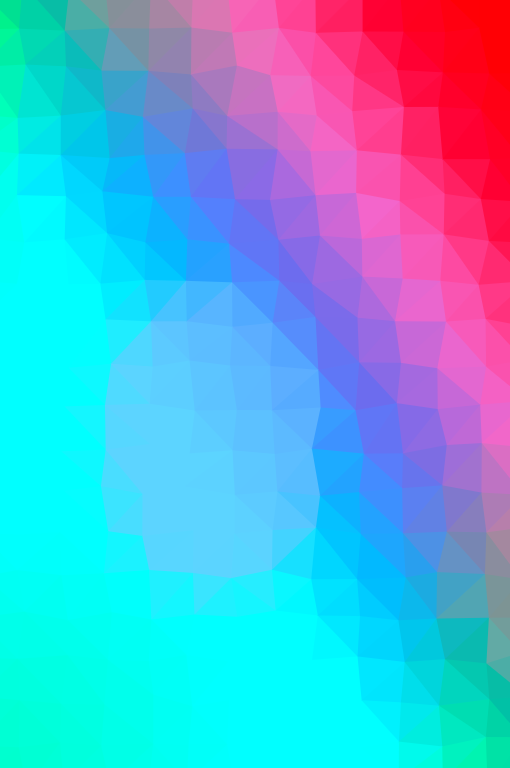
Give the GLSL for this background, as a WebGL 1 fragment shader.

```glsl
precision highp float;
// Low-poly mosaic: a diagonal sweep from red through violet and blue to cyan.

uniform vec2 u_resolution;

vec2 hash2(vec2 p) {
  vec3 v = fract(p.xyx * vec3(0.1031, 0.103, 0.0973));
  v += dot(v, v.yzx + 33.33);
  return fract((v.xx + v.yz) * v.zy);
}

// Jittered grid vertex, in cell units
vec2 vertex(vec2 id) {
  return id + 0.28 * (hash2(id + 20.0) - 0.5);
}

float ramp(float from, float to, float d) {
  return clamp((d - from) / (to - from), 0.0, 1.0);
}

// Smooth colour field; q is in canvas widths, measured from the top left
vec3 field(vec2 q) {
  float d = q.x - 0.656 * q.y - 0.316;

  // Diagonal sweep
  vec3 c = mix(vec3(0.0, 1.0, 1.0), vec3(0.0, 0.73, 1.0), ramp(-0.52, -0.31, d));
  c = mix(c, vec3(0.32, 0.51, 1.0), ramp(-0.31, -0.17, d));
  c = mix(c, vec3(0.43, 0.42, 0.93), ramp(-0.17, -0.09, d));
  c = mix(c, vec3(0.95, 0.40, 0.80), ramp(-0.09, 0.14, d));
  c = mix(c, vec3(1.0, 0.27, 0.60), ramp(0.14, 0.25, d));
  c = mix(c, vec3(1.0, 0.0, 0.20), ramp(0.25, 0.42, d));
  c = mix(c, vec3(1.0, 0.0, 0.02), ramp(0.42, 0.60, d));

  // Pale blue glow
  float r = length((q - vec2(0.42, 0.86)) / vec2(0.26, 0.36));
  float glow = 1.0 - smoothstep(0.65, 1.05, r);
  c.r = max(c.r, 0.36 * glow);
  c.g = mix(c.g, 0.72, 0.6 * glow);

  // Green-grey ends of the diagonal
  float top = (1.0 - ramp(0.04, 0.35, q.y)) * (1.0 - ramp(-0.1, 0.2, d));
  float bottom = smoothstep(0.74, 0.98, q.x) * smoothstep(0.8, 1.2, q.y);
  float ends = max(top, bottom);
  c.r *= mix(1.0, smoothstep(-0.23, -0.17, d), ends);
  c += vec3(0.06, 0.16, -0.35) * ends * vec3(step(-0.17, d), 1.0, 1.0);

  // Mint tint in the lower left and along the left edge
  c.b -= 0.2 * (1.0 - ramp(0.0, 0.45, length(q - vec2(0.0, 1.5))));
  c.b -= 0.1 * (1.0 - ramp(0.0, 0.06, q.x)) * (1.0 - ramp(0.3, 0.6, q.y));
  return clamp(c, 0.0, 1.0);
}

// Signed distance from line ab, positive on the side of c
float edge(vec2 p, vec2 a, vec2 b, vec2 c) {
  vec2 n = normalize(vec2(a.y - b.y, b.x - a.x));
  return dot(p - a, n) * sign(dot(c - a, n));
}

const float CELL = 0.0824;
const vec2 ORIGIN = vec2(0.043, 0.055);

// Flat facet: colour weighted by coverage, with the coverage in alpha
vec4 facet(vec2 p, vec2 a, vec2 b, vec2 c, float pixel) {
  float inside = min(edge(p, a, b, c), min(edge(p, b, c, a), edge(p, c, a, b)));
  float cover = clamp(inside / pixel + 0.5, 0.0, 1.0);
  vec2 centre = (a + b + c) / 3.0;
  return vec4(field(centre * CELL + ORIGIN), 1.0) * cover;
}

void main() {
  vec2 q = vec2(gl_FragCoord.x, u_resolution.y - gl_FragCoord.y) / u_resolution.x;
  vec2 p = (q - ORIGIN) / CELL;
  float pixel = 1.0 / (u_resolution.x * CELL);

  // Split each nearby quad along its shorter diagonal
  vec4 sum = vec4(0.0);
  for (int j = -1; j <= 1; j++) {
    for (int i = -1; i <= 1; i++) {
      vec2 id = floor(p) + vec2(float(i), float(j));
      vec2 a = vertex(id);
      vec2 b = vertex(id + vec2(1.0, 0.0));
      vec2 c = vertex(id + vec2(1.0, 1.0));
      vec2 d = vertex(id + vec2(0.0, 1.0));
      if (distance(a, c) < distance(b, d)) {
        sum += facet(p, a, b, c, pixel) + facet(p, a, c, d, pixel);
      } else {
        sum += facet(p, a, b, d, pixel) + facet(p, b, c, d, pixel);
      }
    }
  }
  gl_FragColor = vec4(sum.rgb / max(sum.a, 0.001), 1.0);
}
```
